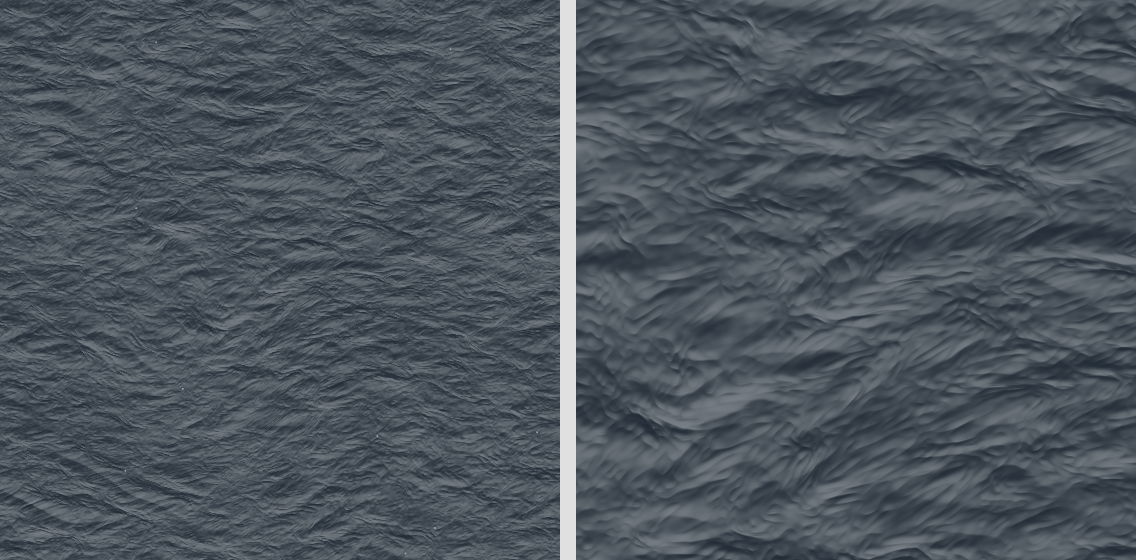
Left, the full canvas; right, a detail of the centre.
Reproduce this texture procedurally as a WebGL 2 fragment shader.

```glsl
#version 300 es
precision highp float;
// Slate-grey open sea with choppy, sideways-stretched wavelets seen from above.
uniform vec2 u_resolution;
out vec4 fragColor;

// Integer hash giving two values in 0..1
vec2 hash2(vec2 cell) {
    uvec2 k = uvec2(ivec2(cell)) * 1664525u + 1013904223u;
    k.x += k.y * 1664525u;
    k.y += k.x * 1664525u;
    k ^= k >> 16u;
    k.x += k.y * 1664525u;
    k.y += k.x * 1664525u;
    k ^= k >> 16u;
    return vec2(k >> 8u) / 16777216.0;
}

float cornerSlope(vec2 cell, vec2 offset) {
    return dot(hash2(cell) * 2.0 - 1.0, offset);
}

// Gradient noise, centred on zero
float noise(vec2 p) {
    vec2 i = floor(p), f = p - i;
    vec2 u = f * f * f * (f * (f * 6.0 - 15.0) + 10.0);
    vec2 e = vec2(1.0, 0.0);
    return mix(
        mix(cornerSlope(i, f), cornerSlope(i + e.xy, f - e.xy), u.x),
        mix(cornerSlope(i + e.yx, f - e.yx), cornerSlope(i + 1.0, f - 1.0), u.x),
        u.y);
}

// Sum of sharp-ridged waves, each layer pushed about by the larger ones
float seaHeight(vec2 p) {
    float height = 0.0, weight = 0.37, lean = 0.06;
    vec2 freq = vec2(11.0, 23.0);
    for (int i = 0; i < 4; i++) {
        vec2 q = vec2(p.x, p.y + lean * p.x);
        float n = noise(q * freq + float(i) * 17.3);
        height += weight * (1.0 - sqrt(n * n + 0.0012)) / freq.y;
        p += vec2(0.4, 0.3) * n / freq;
        freq *= vec2(2.05, 1.9);
        weight *= 0.97;
        lean *= -1.3;
    }
    return height;
}

// Bends the wave rows: a slanted swell low in the middle, small random sways elsewhere
vec2 bendRows(vec2 p) {
    vec2 d = p - vec2(0.5, 0.3);
    p.y -= 0.3 * d.x * exp(-dot(d * d, vec2(14.0, 26.0)));
    p.y += 0.015 * noise(p * vec2(6.0, 5.0) + 3.7);
    return p;
}

// A few tiny flecks of foam
float foam(vec2 p) {
    vec2 cell = floor(p * 60.0);
    vec2 centre = 0.25 + 0.5 * hash2(cell + 91.0);
    float dist = length(fract(p * 60.0) - centre) / 60.0;
    return (1.0 - smoothstep(0.0008, 0.0026, dist)) * step(hash2(cell + 37.0).x, 0.004);
}

void main() {
    vec2 uv = gl_FragCoord.xy / u_resolution;
    vec2 p = bendRows(uv);

    // Faces towards the viewer are dark, backs of the waves are light
    vec2 reach = vec2(0.0, 0.0012);
    float here = seaHeight(p), above = seaHeight(p + reach), below = seaHeight(p - reach);
    float slope = (above - below) / (2.0 * reach.y);
    float tone = 0.44 - slope;

    // Sharp crests catch a thin pale line
    float crest = (2.0 * here - above - below) / reach.y;
    tone += 0.6 * max(crest - 0.05, 0.0);

    // Broad patches, then fine grain
    tone += 0.3 * noise(p * vec2(3.0, 6.0) + 5.3);
    tone += 0.42 * noise(p * vec2(13.0, 30.0) + 21.0);
    tone += 0.3 * noise(p * vec2(140.0, 220.0));

    // Soft limit, then deep slate to pale grey
    tone = 0.5 + 0.8 * tanh((tone - 0.5) / 0.8);
    vec3 color = mix(vec3(0.185, 0.222, 0.26), vec3(0.405, 0.435, 0.465), tone);
    color = mix(color, vec3(0.66, 0.69, 0.72), 0.8 * foam(uv));
    fragColor = vec4(color, 1.0);
}
```
